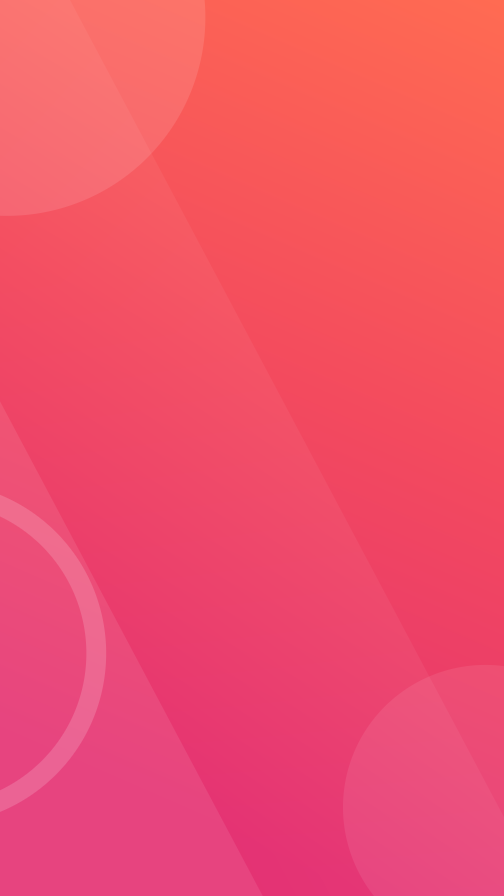
A Shadertoy shader for this background:

```glsl
// Warm orange-to-magenta diagonal gradient with translucent white shapes:
// two slanted bands, two discs and a ring, each an antialiased distance
// function blended over the gradient. Lengths are in canvas heights.

const vec3 ORANGE  = vec3(1.000, 0.420, 0.322);
const vec3 CORAL   = vec3(0.953, 0.290, 0.369);
const vec3 MAGENTA = vec3(0.894, 0.190, 0.447);

// Gradient axis, from the upper right corner
const vec2  GRADIENT_START  = vec2(0.5625, 1.0);
const vec2  GRADIENT_DIR    = vec2(-0.400, -0.917);
const float GRADIENT_LENGTH = 0.977;

// Slanted bands: a point on each edge and the shared normal, facing left
const vec2  BAND_NORMAL   = vec2(-0.883, -0.469);
const vec2  UPPER_EDGE    = vec2(0.0781, 1.0);
const vec2  LOWER_EDGE    = vec2(0.0, 0.5521);
const float BAND_WIDTH    = 0.279;
const float UPPER_OPACITY = 0.050;
const float UPPER_FADED   = 0.010;
const float LOWER_OPACITY = 0.095;

// Discs as center x, center y, radius
const vec3  TOP_DISC       = vec3(0.0078, 0.9805, 0.2214);
const vec3  BOTTOM_DISC    = vec3(0.5417, 0.0990, 0.1589);
const float TOP_OPACITY    = 0.115;
const float BOTTOM_OPACITY = 0.080;

// Ring as center x, center y, middle radius
const vec3  RING            = vec3(-0.0729, 0.2708, 0.18035);
const float RING_HALF_WIDTH = 0.01105;
const float RING_OPACITY    = 0.165;

float discDistance(vec2 p, vec3 disc) {
    return length(p - disc.xy) - disc.z;
}

// Coverage of a shape whose inside has negative distance
float coverage(float distance, float pixel) {
    return clamp(0.5 - distance / pixel, 0.0, 1.0);
}

vec3 whiten(vec3 color, float amount) {
    return mix(color, vec3(1.0), amount);
}

vec3 gradientColor(vec2 p) {
    float t = clamp(dot(p - GRADIENT_START, GRADIENT_DIR) / GRADIENT_LENGTH, 0.0, 1.0);
    return t < 0.5 ? mix(ORANGE, CORAL, 2.0 * t)
                   : mix(CORAL, MAGENTA, 2.0 * t - 1.0);
}

void mainImage(out vec4 fragColor, in vec2 fragCoord) {
    float pixel = 1.0 / iResolution.y;
    vec2 p = fragCoord * pixel;
    vec3 color = gradientColor(p);

    // Bands: the upper one fades toward the lower edge
    float upper = dot(p - UPPER_EDGE, BAND_NORMAL);
    float lower = dot(p - LOWER_EDGE, BAND_NORMAL);
    float inLower = coverage(-lower, pixel);
    float fade = mix(UPPER_OPACITY, UPPER_FADED, clamp(upper / BAND_WIDTH, 0.0, 1.0));
    color = whiten(color, fade * coverage(-upper, pixel) * (1.0 - inLower));
    color = whiten(color, LOWER_OPACITY * inLower);

    // Discs
    color = whiten(color, TOP_OPACITY * coverage(discDistance(p, TOP_DISC), pixel));
    color = whiten(color, BOTTOM_OPACITY * coverage(discDistance(p, BOTTOM_DISC), pixel));

    // Ring
    float ring = abs(discDistance(p, RING)) - RING_HALF_WIDTH;
    color = whiten(color, RING_OPACITY * coverage(ring, pixel));

    fragColor = vec4(color, 1.0);
}
```
